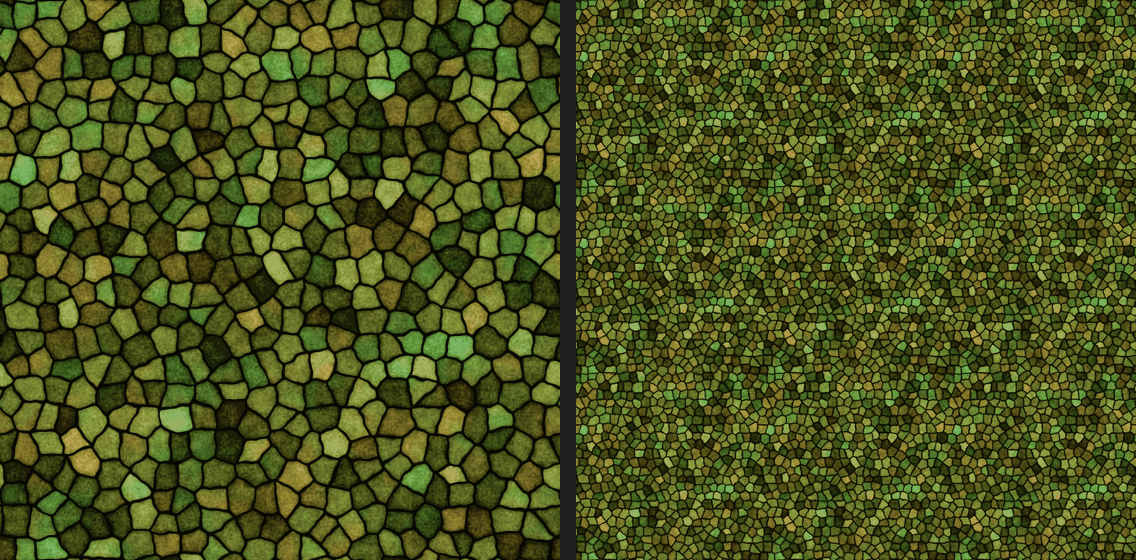
Left, the tile; right, the same tile 3 across and 3 down.
This pattern is drawn by a Shadertoy shader. Its source:

```glsl
const float CELLS = 22.0;   // stones per side, even so staggered rows wrap
const float JITTER = 0.74;
const float JOINT = 0.053;  // half width of a joint, in cells

const vec3 INK = vec3(0.03, 0.03, 0.01);
const vec3 SHADOW = vec3(0.18, 0.20, 0.045);
const vec3 MOSS = vec3(0.29, 0.33, 0.09);
const vec3 OLIVE = vec3(0.42, 0.46, 0.17);
const vec3 LIME = vec3(0.51, 0.58, 0.21);
const vec3 PALE = vec3(0.64, 0.69, 0.37);

vec2 hash2(vec2 p) {
    vec3 q = fract(p.xyx * vec3(0.1031, 0.1030, 0.0973));
    q += dot(q, q.yzx + 33.33);
    return fract((q.xx + q.yz) * q.zy);
}

float cornerSlope(vec2 corner, vec2 offset, float period, float seed) {
    float angle = 6.2832 * hash2(mod(corner, period) + seed).x;
    return dot(vec2(cos(angle), sin(angle)), offset);
}

// Gradient noise that wraps after one canvas
float noise(vec2 uv, float period, float seed) {
    vec2 p = uv * period;
    vec2 i = floor(p), f = p - i;
    vec2 u = f * f * f * (f * (f * 6.0 - 15.0) + 10.0);
    vec2 e = vec2(1.0, 0.0);
    float low = mix(cornerSlope(i, f, period, seed),
                    cornerSlope(i + e, f - e, period, seed), u.x);
    float high = mix(cornerSlope(i + e.yx, f - e.yx, period, seed),
                     cornerSlope(i + 1.0, f - 1.0, period, seed), u.x);
    return mix(low, high, u.y);
}

float fractalNoise(vec2 uv, float period, float seed) {
    float sum = 0.0, gain = 1.0;
    for (int i = 0; i < 4; i++) {
        sum += gain * noise(uv, period, seed + float(i) * 17.0);
        period *= 2.0;
        gain *= 0.72;
    }
    return sum;
}

float smoothMin(float a, float b, float k) {
    float h = max(k - abs(a - b), 0.0) / k;
    return min(a, b) - 0.25 * h * h * k;
}

// Stone centre: staggered rows plus random jitter
vec2 site(vec2 id) {
    vec2 jitter = (hash2(mod(id, CELLS) + 5.0) - 0.5) * JITTER;
    return id + 0.5 + jitter + vec2(0.5 * mod(id.y, 2.0) - 0.25, 0.0);
}

// Returns the stone id in xy and the rounded distance to its border in z
vec3 stones(vec2 p) {
    vec2 base = floor(p), id = base, toNearest = vec2(0.0);
    float best = 100.0;
    for (int y = -2; y <= 2; y++)
    for (int x = -2; x <= 2; x++) {
        vec2 cell = base + vec2(x, y);
        vec2 r = site(cell) - p;
        if (dot(r, r) < best) {
            best = dot(r, r);
            toNearest = r;
            id = cell;
        }
    }
    float border = 1.0;
    for (int y = -2; y <= 2; y++)
    for (int x = -2; x <= 2; x++) {
        if (x == 0 && y == 0) continue;
        vec2 r = site(id + vec2(x, y)) - p;
        float d = dot(0.5 * (toNearest + r), normalize(r - toNearest));
        border = smoothMin(border, d, 0.07);
    }
    return vec3(mod(id, CELLS), border);
}

// Ramp of stone colours from dark to pale
vec3 stoneRamp(float tone) {
    float t = clamp(tone, 0.0, 1.0) * 5.0;
    vec3 c = mix(INK, SHADOW, min(t, 1.0));
    c = mix(c, MOSS, clamp(t - 1.0, 0.0, 1.0));
    c = mix(c, OLIVE, clamp(t - 2.0, 0.0, 1.0));
    c = mix(c, LIME, clamp(t - 3.0, 0.0, 1.0));
    return mix(c, PALE, clamp(t - 4.0, 0.0, 1.0));
}

void mainImage(out vec4 fragColor, in vec2 fragCoord) {
    vec2 uv = fragCoord / iResolution.xy;
    float pixel = CELLS / iResolution.y;

    // Stones with slightly wavering outlines
    vec2 wobble = vec2(noise(uv, 52.0, 11.0), noise(uv, 52.0, 71.0));
    vec3 stone = stones(uv * CELLS + 0.1 * wobble);
    vec2 shade = hash2(stone.xy + 131.0);
    vec2 kind = hash2(stone.xy + 257.0);

    // Tone: stone, broad patches, mottling and fine grit
    float mottle = fractalNoise(uv, 38.0, 23.0);
    float grit = noise(uv, 170.0, 41.0) + noise(uv, 256.0, 83.0);
    float tone = 0.58 + 0.46 * (shade.x + shade.y - 1.0);
    tone += 0.26 * noise(uv, 6.0, 3.0) + 0.17 * mottle + 0.16 * grit;
    tone -= 0.16 * (1.0 - smoothstep(0.05, 0.24, stone.z));
    tone = max(tone, 0.1);

    // Tint: brown stones, green stones and mossy stains
    float hue = kind.x + 0.7 * noise(uv, 7.0, 61.0) + 0.35 * noise(uv, 30.0, 97.0);
    vec3 tint = mix(vec3(1.14, 0.93, 0.90), vec3(1.0), smoothstep(0.0, 0.4, hue));
    tint = mix(tint, vec3(0.74, 1.03, 1.05), smoothstep(0.6, 1.1, hue));
    vec3 color = stoneRamp(tone) * tint;

    // Dark joints
    float halfWidth = JOINT + 0.02 * noise(uv, 30.0, 37.0);
    float soft = 0.012 + 0.6 * pixel;
    color = mix(INK, color, smoothstep(halfWidth - soft, halfWidth + soft, stone.z));
    fragColor = vec4(color, 1.0);
}
```
